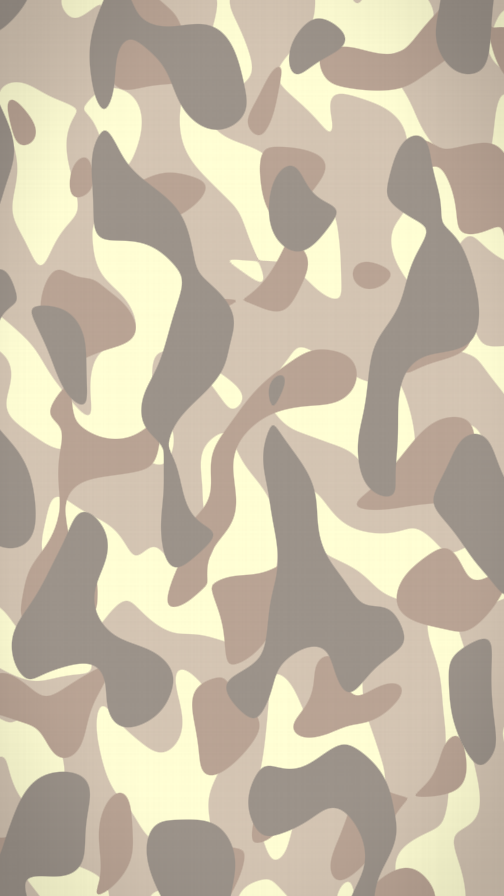
Reproduce this pattern procedurally as a Shadertoy shader.

```glsl
float hash(float n) {
    return fract(sin(n * 127.1) * 4375.85);
}

// Sum of random plane waves, about unit variance; tilt turns the long axis clockwise
float blobField(vec2 p, vec2 frequency, float tilt, float seed) {
    const int WAVES = 18;
    float c = cos(tilt), s = sin(tilt);
    vec2 q = mat2(c, s, -s, c) * p * frequency;
    float sum = 0.0;
    for (int i = 0; i < WAVES; i++) {
        float n = float(i) + seed * 31.0;
        float angle = 3.14159 * (float(i) + hash(n + 0.3)) / float(WAVES);
        float scale = mix(0.55, 1.45, hash(n + 0.6));
        sum += cos(dot(q, vec2(cos(angle), sin(angle))) * scale + 6.28318 * hash(n + 0.9));
    }
    return sum * sqrt(2.0 / float(WAVES));
}

// Smooth coverage of the region where the field exceeds the level
float patchMask(float field, float level) {
    return clamp((field - level) / (1.2 * fwidth(field) + 1e-5) + 0.5, 0.0, 1.0);
}

void mainImage(out vec4 fragColor, in vec2 fragCoord) {
    vec2 uv = fragCoord / iResolution.xy;
    vec2 p = fragCoord / iResolution.x;

    // Bend the outlines into hooks and lobes
    vec2 bent = p + 0.014 * vec2(blobField(p, vec2(24.0), 0.0, 1.0),
                                 blobField(p, vec2(24.0), 0.0, 2.0));

    vec3 tan_ = vec3(0.83, 0.77, 0.70);
    vec3 cream = vec3(1.0, 0.995, 0.83);
    vec3 brown = vec3(0.725, 0.64, 0.58);
    vec3 grey = vec3(0.61, 0.575, 0.54);

    // Overlapping layers of cloth dye
    vec3 color = tan_;
    color = mix(color, cream, patchMask(blobField(bent, vec2(33.0, 19.0), -0.35, 3.0), 0.20));
    color = mix(color, brown, patchMask(blobField(bent, vec2(35.0, 21.0), 0.75, 4.0), 0.71));
    color = mix(color, grey, patchMask(blobField(bent, vec2(29.0, 15.0), -0.15, 5.0), 0.52));

    // Faint weave and darker corners
    vec2 thread = floor(p * 290.0);
    float weave = hash(thread.x * 0.37) + hash(thread.y * 0.53 + 7.0) - 1.0;
    color *= 1.0 + 0.008 * weave;
    color *= 1.0 - 0.12 * smoothstep(0.42, 0.72, length(uv - 0.5));

    fragColor = vec4(color, 1.0);
}
```
